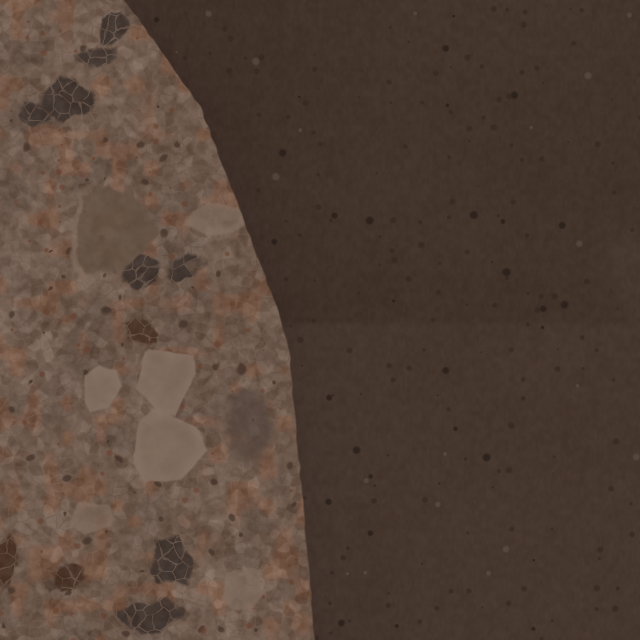
Reproduce this texture procedurally as a WebGL 2 fragment shader.

```glsl
#version 300 es
precision highp float;
// Speckled conglomerate stone meeting a smooth dark slab along a bent edge.
// The edge is the minimum of four lines; the stone layers Voronoi grit, noise
// and faceted pebbles, while the slab has soft mottling, a seam and pinholes.
uniform vec2 u_resolution;
out vec4 fragColor;

float hash(vec2 p) {
  vec3 q = fract(p.xyx * vec3(0.1031, 0.103, 0.0973));
  q += dot(q, q.yzx + 33.33);
  return fract((q.x + q.y) * q.z);
}

vec2 hash2(vec2 p) { return vec2(hash(p), hash(p + 71.7)); }

float noise(vec2 p) {
  vec2 i = floor(p), f = fract(p);
  f = f * f * (3.0 - 2.0 * f);
  return mix(mix(hash(i), hash(i + vec2(1, 0)), f.x),
             mix(hash(i + vec2(0, 1)), hash(i + 1.0), f.x), f.y);
}

float fbm(vec2 p) {
  float sum = 0.0, amp = 0.5;
  for (int i = 0; i < 4; i++) {
    sum += amp * noise(p);
    p = mat2(1.6, 1.2, -1.2, 1.6) * p + 9.1;
    amp *= 0.5;
  }
  return sum;
}

// x: nearest distance, y: gap to the second nearest, z: random cell value
vec3 voronoi(vec2 p) {
  vec2 cell = floor(p);
  float near = 9.0, second = 9.0, id = 0.0;
  for (int j = -1; j <= 1; j++)
    for (int i = -1; i <= 1; i++) {
      vec2 c = cell + vec2(i, j);
      float d = length(c + hash2(c) - p);
      if (d < near) { second = near; near = d; id = hash(c + 13.3); }
      else second = min(second, d);
    }
  return vec3(near, second - near, id);
}

// Approximate distance to an irregular faceted pebble (centre xy, radii zw)
float pebble(vec2 p, vec4 s, float seed) {
  vec2 q = (p - s.xy) / s.zw;
  float d = -1.0;
  for (int k = 0; k < 7; k++) {
    float a = (float(k) + 0.7 * hash(vec2(k, seed))) * 0.898;
    d = max(d, dot(q, vec2(cos(a), sin(a))) / (0.78 + 0.3 * hash(vec2(seed, k + 20))));
  }
  return (d - 1.0) * min(s.z, s.w);
}

// Round scattered spots of random size, one per grid cell at most
float specks(vec2 p, float scale, float chance, float size) {
  vec2 g = p * scale, c = floor(g);
  float r = size * (0.4 + hash(c + 5.0));
  float d = length(fract(g) - 0.25 - 0.5 * hash2(c));
  return step(hash(c + 41.0), chance) * (1.0 - smoothstep(r * 0.4, r, d));
}

const vec4 darkClasts[11] = vec4[11](
  vec4(0.176, 0.955, 0.026, 0.024), vec4(0.152, 0.911, 0.034, 0.013),
  vec4(0.102, 0.846, 0.044, 0.040), vec4(0.053, 0.818, 0.020, 0.024),
  vec4(0.222, 0.577, 0.030, 0.028), vec4(0.289, 0.581, 0.028, 0.025),
  vec4(0.221, 0.482, 0.028, 0.020), vec4(0.266, 0.125, 0.036, 0.042),
  vec4(0.236, 0.038, 0.052, 0.026), vec4(0.105, 0.100, 0.026, 0.026),
  vec4(0.010, 0.128, 0.022, 0.040));
const vec4 palePebbles[6] = vec4[6](
  vec4(0.157, 0.393, 0.030, 0.036), vec4(0.259, 0.409, 0.047, 0.052),
  vec4(0.256, 0.306, 0.056, 0.058), vec4(0.340, 0.658, 0.042, 0.026),
  vec4(0.379, 0.082, 0.030, 0.035), vec4(0.145, 0.193, 0.035, 0.026));

vec3 stoneColor(vec2 p) {
  vec2 warp = 0.016 * (vec2(fbm(p * 34.0), fbm(p * 34.0 + 50.0)) - 0.47);
  vec3 chip = voronoi((p + warp) * 19.0), grit = voronoi((p + warp) * 62.0);
  vec3 col = mix(vec3(0.39, 0.315, 0.265), vec3(0.465, 0.383, 0.33), fbm(p * 12.0 + 3.0));
  // Embedded chips and finer grit
  float chipMask = smoothstep(0.03, 0.16, chip.y) * step(0.45, chip.z);
  col = mix(col, mix(vec3(0.37, 0.305, 0.265), vec3(0.49, 0.41, 0.355), fract(chip.z * 7.3)), 0.55 * chipMask);
  col += 0.085 * (grit.z - 0.5) * smoothstep(0.0, 0.2, grit.y);
  col += vec3(0.035, -0.005, -0.02) * smoothstep(0.55, 0.8, noise(p * 38.0 + 8.0));
  col += 0.13 * (fbm(p * 95.0) - 0.47);
  col = mix(col, vec3(0.25, 0.185, 0.15), 0.7 * specks(p + warp, 34.0, 0.14, 0.22));
  col = mix(col, vec3(0.40, 0.24, 0.17), 0.6 * specks(p + 0.31, 41.0, 0.12, 0.22));
  // Broad brown pebble with a pale rim on its left
  float broad = pebble(p + warp, vec4(0.172, 0.645, 0.062, 0.070), 4.0);
  col = mix(col, vec3(0.50, 0.42, 0.36), 0.6 * (1.0 - smoothstep(0.002, 0.009, abs(broad - 0.006))) * (1.0 - smoothstep(0.12, 0.18, p.x)));
  col = mix(col, vec3(0.385, 0.315, 0.26) + 0.06 * (fbm(p * 60.0) - 0.47), 0.8 * (1.0 - smoothstep(-0.004, 0.004, broad)));
  // Soft grey stain near the edge
  float stain = length((p + warp - vec2(0.389, 0.336)) / vec2(0.042, 0.068));
  col = mix(col, vec3(0.325, 0.265, 0.235), (1.0 - smoothstep(0.6, 1.1, stain)) * (0.4 + 0.6 * fbm(p * 55.0)));
  for (int i = 0; i < 6; i++) {
    float d = pebble(p + warp * 0.4, palePebbles[i], float(i) + 2.0);
    vec3 pale = vec3(0.49, 0.415, 0.36) + 0.05 * (fbm(p * 45.0) - 0.47) + 0.02 * smoothstep(-0.02, 0.0, d);
    col = mix(col, pale, (i < 3 ? 0.92 : 0.65) * (1.0 - smoothstep(-0.002, 0.003, d)));
  }
  // Dark clasts broken by lighter cracks
  float crack = smoothstep(0.02, 0.16, voronoi((p + warp) * 48.0 + 7.0).y);
  for (int i = 0; i < 11; i++) {
    float d = pebble(p + warp * 1.6, darkClasts[i], float(i) + 9.0);
    vec3 dark = i == 6 || i > 8 ? vec3(0.28, 0.19, 0.145) : vec3(0.245, 0.20, 0.18);
    dark += 0.10 * (fbm(p * 85.0) - 0.47);
    col = mix(col, dark, (0.35 + 0.55 * crack) * (1.0 - smoothstep(-0.004, 0.003, d)));
  }
  return col;
}

vec3 slabColor(vec2 p) {
  vec3 col = vec3(0.272, 0.212, 0.18) + 0.025 * (fbm(p * 7.0) - 0.47);
  // Darker shade above the seam, strongest by the stone and right above the line
  float above = smoothstep(0.488, 0.502, p.y);
  float shade = 0.4 + 0.5 * (1.0 - smoothstep(0.35, 0.8, p.x)) + 0.3 * (1.0 - smoothstep(0.5, 0.62, p.y));
  shade *= 1.0 - 0.7 * smoothstep(0.0, 0.015, p.x - 0.94 - 0.4 * (0.6 - p.y)) * step(p.y, 0.62);
  col -= vec3(0.022, 0.02, 0.021) * above * shade;
  col += 0.032 * (fbm(p * 110.0) - 0.47) + 0.014 * (noise(p * vec2(260.0, 130.0)) - 0.5);
  col = mix(col, vec3(0.15, 0.11, 0.09), 0.75 * specks(p, 22.0, 0.10, 0.14));
  col = mix(col, vec3(0.19, 0.145, 0.12), 0.6 * specks(p + 0.4, 43.0, 0.14, 0.22));
  return mix(col, vec3(0.40, 0.34, 0.30), 0.5 * specks(p + 0.7, 27.0, 0.04, 0.16));
}

void main() {
  vec2 p = gl_FragCoord.xy / u_resolution;
  float edge = min(min(0.313 + 0.707 * (0.833 - p.y), 0.313 + 0.383 * (0.833 - p.y)),
                   min(0.436 + 0.27 * (0.512 - p.y), 0.452 + 0.088 * (0.453 - p.y)));
  float side = p.x - edge + 0.003 * (noise(p * 70.0) - 0.5);
  vec3 slab = slabColor(p) * (1.0 - 0.07 * exp(-max(side, 0.0) * 30.0));
  fragColor = vec4(mix(stoneColor(p), slab, smoothstep(-0.002, 0.002, side)), 1.0);
}
```
